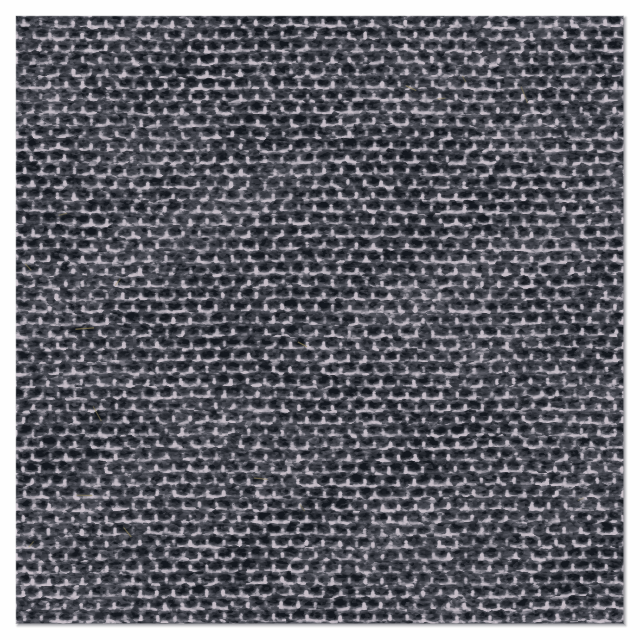
This texture is drawn by a WebGL 2 fragment shader. Its source:

```glsl
#version 300 es
precision highp float;
// Coarse grey woven cloth: staggered pale nubs on pale weft threads, on a white ground.

uniform vec2 u_resolution;
out vec4 fragColor;

const float TAU = 6.2831853;
const vec2 REPEATS = vec2(36.5, 49.0);     // nubs across, threads down
const vec2 CLOTH_CENTER = vec2(0.4995, 0.5005);
const float CLOTH_HALF = 0.4745;
const vec3 PAPER = vec3(0.995);
const vec3 SHADOW = vec3(0.52, 0.52, 0.54);
const vec3 INK = vec3(0.08, 0.095, 0.12);
const vec3 SLATE = vec3(0.345, 0.35, 0.385);
const vec3 LILAC = vec3(0.78, 0.745, 0.78);
const vec3 STRAW = vec3(0.62, 0.56, 0.36);

float hash(vec2 p) {
    vec3 q = fract(p.xyx * vec3(0.1031, 0.1030, 0.0973));
    q += dot(q, q.yzx + 33.33);
    return fract((q.x + q.y) * q.z);
}

// Smooth cellular noise: random cell values blended by distance, 0 to 1
float cellular(vec2 p) {
    vec2 cell = floor(p);
    float sum = 0.0, total = 0.0;
    for (int j = -1; j <= 1; j++)
    for (int i = -1; i <= 1; i++) {
        vec2 id = cell + vec2(i, j);
        vec2 d = id + vec2(hash(id + 17.0), hash(id + 71.0)) - p;
        float weight = exp(-9.0 * dot(d, d));
        sum += weight * hash(id + 5.0);
        total += weight;
    }
    return sum / total;
}

// Slow uneven drift, about -1 to 1
float layeredSines(vec2 p) {
    return 0.5 * sin(p.x + 1.7 * sin(p.y * 0.8))
         + 0.3 * sin(p.x * 2.3 - p.y * 1.9 + 1.0)
         + 0.2 * sin(p.x * 4.1 + p.y * 5.3 + 2.0);
}

float segmentDistance(vec2 p, vec2 a, vec2 b) {
    vec2 pa = p - a, ba = b - a;
    return length(pa - ba * clamp(dot(pa, ba) / dot(ba, ba), 0.0, 1.0));
}

float boxDistance(vec2 p, float halfSize) {
    vec2 d = abs(p) - halfSize;
    return length(max(d, 0.0)) + min(max(d.x, d.y), 0.0);
}

float cover(float d, float softness) {
    return 1.0 - smoothstep(-softness, softness, d);
}

// Brightness of the weave at w, measured in repeats
float weaveTone(vec2 w) {
    float fibre = cellular(w * vec2(2.6, 3.6)) - 0.5;
    float fuzz = cellular(w * vec2(5.0, 5.5) + 40.0) - 0.5;
    float wear = layeredSines(w * vec2(0.25, 0.4));
    w.y += 0.12 * layeredSines(w * vec2(0.3, 0.15)) + 0.14 * fibre;

    float row = floor(w.y);
    float x = w.x + 0.5 * mod(row, 2.0) + 0.12 * (hash(vec2(row, 3.0)) - 0.5);
    vec2 id = vec2(floor(x), row);
    float jitter = hash(id + 9.0) - 0.5;
    vec2 q = vec2((fract(x) - 0.5 + 0.1 * jitter) * 1.34, fract(w.y));

    // Dark thread bulging between neighbouring nubs
    vec2 bulge = vec2(0.67 - abs(q.x), q.y - 0.68);
    float dark = cover(length(bulge / vec2(0.48, 0.30)) - 1.0, 0.45);
    float tone = 0.43 + 0.06 * wear;
    tone -= dark * (0.29 - 0.08 * wear);

    // Shade under the thread, then the thread and its nub
    float arch = 0.22 + 0.05 * cos(TAU * q.x / 1.34);
    tone -= 0.14 * cover(abs(q.y - 0.03) - 0.03, 0.09);
    float thread = cover(abs(q.y - arch) - 0.11, 0.12);
    tone = mix(tone, 0.68 + 0.35 * fibre, thread * (0.85 + 0.4 * fibre));
    float nub = cover(segmentDistance(q, vec2(0.0, 0.30), vec2(0.0, 0.57)) - 0.13, 0.10);
    tone = mix(tone, 0.93 + 0.25 * jitter, nub * (0.88 + 0.3 * jitter));

    return tone + 0.36 * fibre + 0.30 * fuzz;
}

vec3 yarnColor(float tone) {
    float t = clamp(tone, 0.0, 1.0);
    return mix(mix(INK, SLATE, t * 2.0), LILAC, max(t * 2.0 - 1.0, 0.0));
}

// Stray straw fibres scattered over the cloth
float strawCover(vec2 p) {
    float result = 0.0;
    for (int i = 0; i < 16; i++) {
        vec2 seed = vec2(float(i) * 3.0, 8.0);
        vec2 start = vec2(hash(seed), hash(seed + 21.0));
        float angle = (hash(seed + 43.0) - 0.5) * 2.6;
        vec2 reach = mix(0.006, 0.03, hash(seed + 65.0)) * vec2(cos(angle), sin(angle));
        float d = segmentDistance(p, start, start + reach) - 0.0008;
        result = max(result, cover(d, 0.0014) * mix(0.4, 0.8, hash(seed + 87.0)));
    }
    return result;
}

void main() {
    vec2 uv = gl_FragCoord.xy / u_resolution;
    vec2 centered = uv - CLOTH_CENTER;
    vec2 p = centered / (2.0 * CLOTH_HALF) + 0.5;

    vec3 cloth = yarnColor(weaveTone(p * REPEATS));
    cloth = mix(cloth, STRAW, strawCover(p));

    // White ground with a thin soft shadow at the lower right
    float shade = cover(boxDistance(centered - vec2(0.003, -0.003), CLOTH_HALF), 0.005);
    vec3 color = mix(PAPER, SHADOW, shade);
    color = mix(color, cloth, cover(boxDistance(centered, CLOTH_HALF), 0.0015));
    fragColor = vec4(color, 1.0);
}
```
